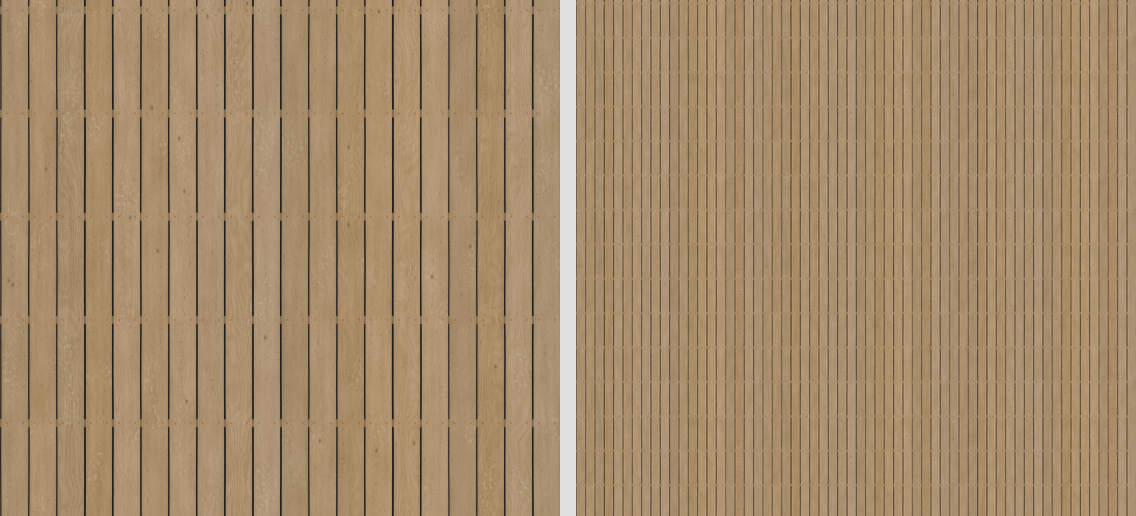
Left: one tile. Right: repeated 3 by 3.
A Shadertoy shader for this texture:

```glsl
// Weathered timber decking: twenty upright boards split by thin dark gaps,
// crossed by five rows of spacers and nails. Grain is stretched gradient
// noise, seeded per board and wrapped along its length so the tile repeats.

const float BOARDS = 20.0;
const float JOISTS = 5.0;
const float BOARD_LENGTH = 18.44;  // in board widths

float hash(vec3 cell) {
    uvec3 q = uvec3(ivec3(cell)) * uvec3(1597u, 7919u, 3571u);
    uint h = (q.x ^ (q.y << 7) ^ (q.z << 15)) + q.x + q.y + q.z;
    h = (h ^ (h >> 16)) * 73244475u;
    h = (h ^ (h >> 15)) * 43594981u;
    return float((h ^ (h >> 16)) & 65535u) / 65535.0;
}

float corner(vec2 cell, vec2 offset, float rows, float seed) {
    float angle = 6.28318 * hash(vec3(cell.x, mod(cell.y, rows), seed));
    return dot(vec2(cos(angle), sin(angle)), offset);
}

// Gradient noise, about -1 to 1, with "rows" cells along a whole board.
float noise(vec2 p, float rows, float seed) {
    p.y *= rows;
    vec2 i = floor(p), f = p - i, e = vec2(1, 0);
    vec2 u = f * f * f * (f * (f * 6.0 - 15.0) + 10.0);
    float low = mix(corner(i, f, rows, seed), corner(i + e, f - e, rows, seed), u.x);
    float high = mix(corner(i + e.yx, f - e.yx, rows, seed), corner(i + 1.0, f - 1.0, rows, seed), u.x);
    return 1.4 * mix(low, high, u.y);
}

// Shortest signed distance on a unit circle.
float wrapped(float d) {
    return fract(d + 0.5) - 0.5;
}

void mainImage(out vec4 fragColor, in vec2 fragCoord) {
    vec2 uv = fragCoord / iResolution.xy;
    float pixel = BOARDS / iResolution.x;
    float across = uv.x * BOARDS - 0.03;
    float board = mod(floor(across), BOARDS);
    vec2 p = vec2(fract(across), uv.y);
    float character = hash(vec3(board, 3, 11));

    // Small knots, which also bend the growth rings around them
    float knot = 0.0, bend = 0.0;
    for (float k = 0.0; k < 3.0; k++) {
        vec2 centre = vec2(0.2 + 0.6 * hash(vec3(board, k, 21)), hash(vec3(board, k, 22)));
        vec2 d = vec2(p.x - centre.x, wrapped(p.y - centre.y) * BOARD_LENGTH);
        float present = step(0.6, hash(vec3(board, k, 23)));
        knot += present * exp(-dot(d * d, vec2(500, 220)));
        bend += present * exp(-dot(d * d, vec2(9, 2)));
    }

    // Growth rings: contours of a slow field, strong on some boards only
    float field = p.x * 1.3 + 0.9 * noise(p * vec2(1.3, 1), 6.0, board + 40.0)
                + 0.25 * noise(p * vec2(3, 1), 19.0, board + 70.0) + 0.5 * bend;
    float rings = sin(field * 24.0) * (0.03 + 0.17 * character * character);

    // Lengthwise streaks, short fibres and broad mottling
    float streaks = noise(p * vec2(5, 1), 5.0, board + 100.0);
    float fibres = noise(p * vec2(13, 1), 50.0, board + 130.0);
    float pores = noise(p * vec2(19, 1), 150.0, board + 160.0);
    float mottle = noise(p * vec2(1.5, 1), 14.0, board + 190.0);

    // Each bay between joists weathers a little differently
    float bayY = uv.y * JOISTS + 0.1;
    float bay = mod(floor(bayY), JOISTS);
    float tone = 0.46 + 0.38 * (hash(vec3(board, 5, 31)) - 0.5)
               + 0.12 * (hash(vec3(board, bay, 32)) - 0.5)
               + rings + 0.20 * streaks + 0.13 * fibres + 0.12 * pores + 0.20 * mottle;
    vec3 wood = mix(vec3(0.63, 0.52, 0.375), vec3(0.73, 0.62, 0.495), tone);
    wood *= 1.0 + vec3(0.03, 0, -0.05) * (hash(vec3(board, 6, 33)) - 0.5);

    // Pale scuffs in worn patches, and a few dark pore dashes
    float worn = smoothstep(0.0, 0.7, noise(p * vec2(1.2, 1), 9.0, board + 220.0));
    float flecks = smoothstep(0.05, 0.6, noise(p * vec2(9, 1), 120.0, board + 250.0));
    wood = mix(wood, vec3(0.77, 0.69, 0.58), 0.45 * worn * flecks);
    wood *= 1.0 - 0.12 * smoothstep(0.45, 0.8, pores - 0.2 * streaks);
    wood = mix(wood, vec3(0.40, 0.31, 0.22), min(0.6 * knot, 0.6));

    // Paired nails where boards cross the joists
    float joistY = wrapped(bayY) * BOARD_LENGTH / JOISTS;
    float nail = length(vec2(abs(p.x - 0.5) - 0.29, joistY)) - 0.03;
    wood = mix(wood, vec3(0.42, 0.34, 0.26), 0.45 * (1.0 - smoothstep(-pixel, pixel, nail)));

    // Gaps of uneven width with shaded board edges
    float gapId = mod(floor(across + 0.5), BOARDS);
    float edge = abs(wrapped(across) + 0.008 * noise(vec2(0.5, uv.y), 7.0, gapId + 280.0));
    float halfWidth = 0.018 + 0.014 * hash(vec3(gapId, 7, 34));
    float gap = 1.0 - smoothstep(-0.6 * pixel, 0.6 * pixel, edge - halfWidth);
    wood *= 1.0 - 0.14 * exp(-edge * 22.0);

    // Wooden spacers fill the gaps over each joist
    float spacer = 1.0 - smoothstep(-pixel, pixel, abs(joistY) - 0.14);
    vec3 gapColor = mix(vec3(0.13, 0.12, 0.11), vec3(0.52, 0.42, 0.30), spacer);
    fragColor = vec4(mix(wood, gapColor, gap), 1.0);
}
```
